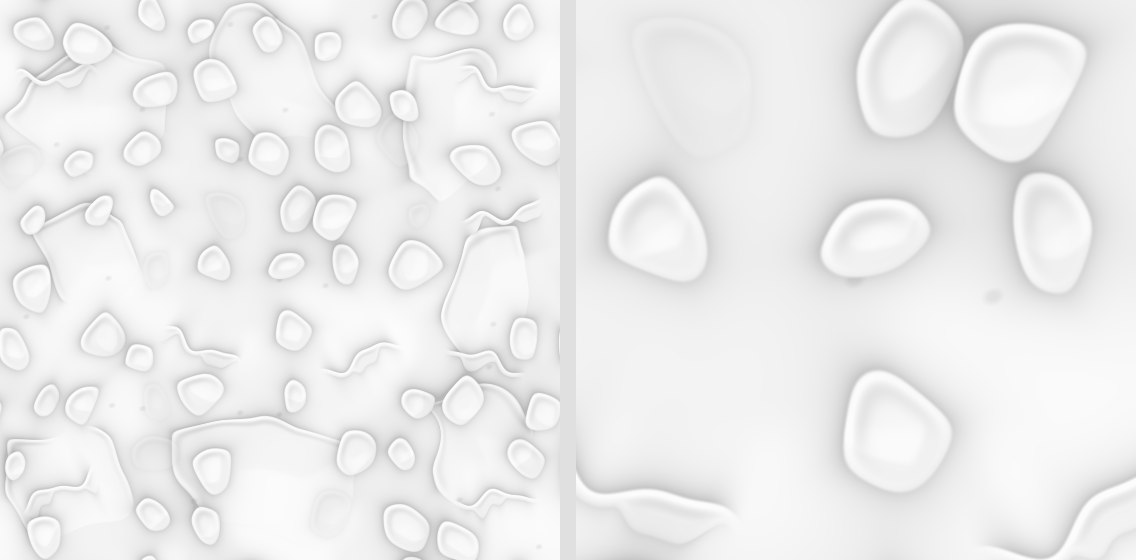
Left: the whole. Right: its middle third, enlarged.
Reproduce this texture map procedurally as a WebGL 1 fragment shader.

```glsl
precision highp float;
// Pale relief of rounded, faceted pebbles, broken plates and lumpy ridges on a
// near-white ground. Smooth-max polygons are scattered on wrapped jittered grids;
// each gets a soft outer halo, a bright rim and an inner shade.
uniform vec2 u_resolution;
#define PEBBLE_GRID 9.0
#define PLATE_GRID 3.0
#define RIDGE_GRID 4.0
#define DIMPLE_GRID 13.0
#define PEBBLE_SHARE 0.92
#define RIDGE_SHARE 0.45
#define GROUND 0.988
#define FACE_TONE 0.955
#define HALO_WIDE 0.095
#define HALO_CONTACT 0.125
#define EDGE 0.0013
#define LIGHT vec2(-0.5, 0.866)

float hash(vec2 cell, float seed) {
  return fract(sin(dot(vec3(cell, seed), vec3(127.1, 311.7, 74.7))) * 43758.5);
}
vec2 hash2(vec2 cell, float seed) { return vec2(hash(cell, seed), hash(cell, seed + 0.5)); }

// Value noise repeating after a whole number of cells
float noise(vec2 uv, float period, float seed) {
  vec2 p = uv * period, f = fract(p);
  vec2 a = mod(floor(p), period), b = mod(a + 1.0, period);
  f = f * f * (3.0 - 2.0 * f);
  return mix(mix(hash(a, seed), hash(vec2(b.x, a.y), seed), f.x),
             mix(hash(vec2(a.x, b.y), seed), hash(b, seed), f.x), f.y);
}

// Rounded irregular polygon: signed distance, and how far its edge faces the light
vec2 polygon(vec2 p, float radius, float rounding, vec2 id, float seed) {
  float k = rounding * radius, sum = 0.0;
  float turn = 6.2832 * hash(id, seed), axis = 3.1416 * hash(id, seed + 1.0);
  vec2 slope = vec2(0.0);
  for (int i = 0; i < 6; i++) {
    float s = seed + 2.0 + float(i);
    float a = turn + 1.0472 * (float(i) + 0.7 * (hash(id, s) - 0.5));
    vec2 n = vec2(cos(a), sin(a));
    float reach = radius * (0.92 + 0.3 * hash(id, s + 0.3) + 0.22 * cos(2.0 * (a - axis)));
    float w = exp(min((dot(p, n) - reach) / k, 60.0));
    sum += w;
    slope += w * n;
  }
  return vec2(k * log(sum), 0.5 + 0.5 * dot(slope / sum, LIGHT));
}

float halo(float d, float lit) {
  d = max(d, 0.0);
  return (0.5 + 0.5 * lit) * (HALO_WIDE * exp(-d / 0.017) + HALO_CONTACT * exp(-d / 0.005));
}
float bump(float x, float width) { return exp(-x * x / (width * width)); }

// Bright rim, then a shaded band inside it; the far side only darkens
float rimShade(float d, float lit) {
  return 0.05 * (0.2 + 0.8 * lit) * bump(d + 0.003, 0.0028)
       - 0.09 * lit * lit * bump(d + 0.0095, 0.0045)
       - 0.04 * (1.0 - lit) * exp(min(d, 0.0) / 0.006);
}
float inside(float d) { return 1.0 - smoothstep(-EDGE, EDGE, d); }

vec2 plateCenter(vec2 id) { return 0.5 + 0.3 * (hash2(id, 40.0) - 0.5); }
float plateRadius(vec2 id) { return step(hash(id, 42.0), 0.9) * mix(0.08, 0.125, hash(id, 43.0)); }
vec2 ridgeCenter(vec2 id) { return 0.5 + 0.2 * (hash2(id, 71.0) - 0.5); }

// Large plates whose edges fade in and out
float drawPlates(vec2 uv, float tone) {
  vec2 warp = vec2(noise(uv, 13.0, 3.0), noise(uv, 13.0, 4.0)) - 0.5;
  float broken = smoothstep(0.15, 0.5, noise(uv, 8.0, 5.0));
  for (int j = -1; j <= 1; j++) for (int i = -1; i <= 1; i++) {
    vec2 cell = floor(uv * PLATE_GRID) + vec2(float(i), float(j));
    vec2 id = mod(cell, PLATE_GRID);
    float radius = plateRadius(id);
    if (radius == 0.0) continue;
    vec2 p = uv - (cell + plateCenter(id)) / PLATE_GRID + 0.042 * warp;
    vec2 s = polygon(p, radius, 0.05, id, 50.0);
    float strength = broken * smoothstep(0.05, 0.6, s.y);
    tone -= strength * halo(s.x, s.y);
    tone = mix(tone, 0.985 + strength * rimShade(s.x, s.y), 0.9 * inside(s.x));
  }
  return tone;
}

// Wavy ridges that swell into lumps, one per cell at most
float drawRidges(vec2 uv, float tone) {
  vec2 id = mod(floor(uv * RIDGE_GRID), RIDGE_GRID);
  if (hash(id, 70.0) > RIDGE_SHARE) return tone;
  vec2 p = (fract(uv * RIDGE_GRID) - ridgeCenter(id)) / RIDGE_GRID;
  float a = 0.9 * (hash(id, 72.0) - 0.5);
  p = mat2(cos(a), -sin(a), sin(a), cos(a)) * p;
  vec2 phase = vec2(55.0, 105.0) * p.x + 6.2832 * hash2(id, 73.0);
  float slope = 0.6 * cos(phase.x) + 0.42 * cos(phase.y);
  float s = p.y - 0.011 * sin(phase.x) - 0.004 * sin(phase.y);
  s /= sqrt(1.0 + slope * slope);
  float swell = 0.004 + 0.010 * smoothstep(-0.3, 0.9, sin(phase.x + 0.8));
  float d = abs(s + swell) - swell, lit = smoothstep(-1.8 * swell, -0.2 * swell, s);
  float ends = 1.0 - smoothstep(0.05, 0.078, abs(p.x));
  return mix(tone, mix(tone - halo(d, lit), 0.96 + rimShade(d, lit), inside(d)), ends);
}

// Scattered pebbles, kept off plate middles and ridges
float drawPebbles(vec2 uv, float tone) {
  for (int j = -1; j <= 1; j++) for (int i = -1; i <= 1; i++) {
    vec2 cell = floor(uv * PEBBLE_GRID) + vec2(float(i), float(j));
    vec2 id = mod(cell, PEBBLE_GRID), jitter = 0.5 + 0.56 * (hash2(id, 10.0) - 0.5);
    vec2 spot = (id + jitter) / PEBBLE_GRID;
    vec2 plate = floor(spot * PLATE_GRID), ridge = floor(spot * RIDGE_GRID);
    float toPlate = length(spot - (plate + plateCenter(plate)) / PLATE_GRID);
    float toRidge = length(spot - (ridge + ridgeCenter(ridge)) / RIDGE_GRID);
    bool blocked = hash(ridge, 70.0) <= RIDGE_SHARE && toRidge < 0.07;
    if (blocked || hash(id, 12.0) > PEBBLE_SHARE || toPlate < 0.72 * plateRadius(plate)) continue;
    vec2 p = uv - (cell + jitter) / PEBBLE_GRID;
    float radius = mix(0.020, 0.041, hash(id, 13.0));
    float strength = hash(id, 14.0) < 0.1 ? 0.3 : 1.0;
    vec2 s = polygon(p, radius, 0.22, id, 20.0);
    vec2 top = polygon(p - 0.5 * radius * (hash2(id, 15.0) - 0.4), 0.66 * radius, 0.14, id, 30.0);
    float facet = 0.026 * (1.0 - smoothstep(-0.003, 0.002, top.x)) * (1.2 - top.y);
    tone -= strength * halo(s.x, s.y);
    tone = mix(tone, FACE_TONE + facet + rimShade(s.x, s.y), strength * inside(s.x));
  }
  return tone;
}

// Tiny soft grey pits
float dimples(vec2 uv) {
  vec2 id = mod(floor(uv * DIMPLE_GRID), DIMPLE_GRID);
  vec2 p = (fract(uv * DIMPLE_GRID) - 0.5 - 0.4 * (hash2(id, 80.0) - 0.5)) / DIMPLE_GRID;
  float d = length(vec2(p.x + 0.4 * p.y, 1.3 * p.y - 0.5 * p.x));
  return step(hash(id, 81.0), 0.22) * (1.0 - smoothstep(0.002, 0.009, d));
}

void main() {
  vec2 uv = gl_FragCoord.xy / u_resolution;
  float patches = 0.6 * noise(uv, 6.0, 1.0) + 0.4 * noise(uv, 13.0, 2.0);
  float tone = GROUND - 0.03 * smoothstep(0.45, 0.7, patches);
  tone = drawPlates(uv, tone) - 0.06 * dimples(uv);
  tone = drawPebbles(uv, drawRidges(uv, tone));
  gl_FragColor = vec4(vec3(clamp(tone, 0.72, 0.988)), 1.0);
}
```
